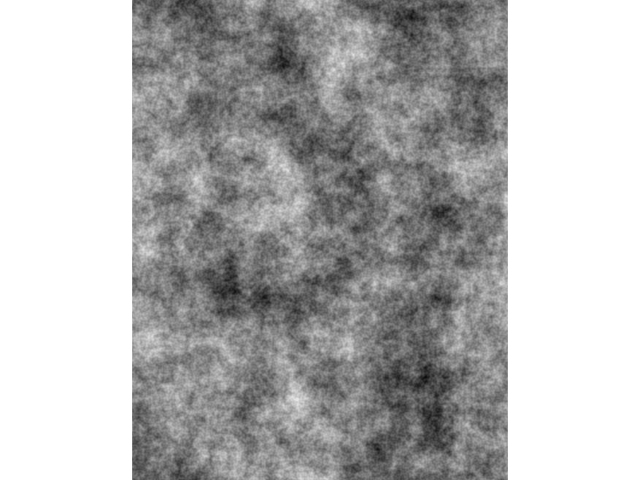
A Shadertoy shader for this texture:

```glsl
const float PANEL_HALF_WIDTH = 0.2935;  // share of the canvas width
const vec3  MARGIN_COLOR = vec3(1.0);
const float MEAN_GRAY = 0.5;
const float GRAY_SPREAD = 0.108;        // standard deviation of the clouds
const float ROUGHNESS = 0.2;            // amplitude falls as frequency^-ROUGHNESS
const float GRADIENT_NOISE_DEVIATION = 0.216;
const int   OCTAVES = 9;
const float TAU = 6.2831853;

// Integer hash giving a value in 0..1
float hash(ivec2 cell, int seed) {
    uint h = uint(cell.x) * 1597334677u ^ uint(cell.y) * 3812015801u ^ uint(seed) * 2654435769u;
    h = (h ^ (h >> 16)) * 2146121005u;
    h = (h ^ (h >> 15)) * 2221713035u;
    h ^= h >> 16;
    return float(h >> 8) / 16777216.0;
}

// Slope contribution of one lattice corner; rows wrap after one period
float corner(ivec2 cell, vec2 offset, int period) {
    cell.y = cell.y % period;
    float angle = TAU * hash(cell, period);
    return dot(vec2(cos(angle), sin(angle)), offset);
}

// Gradient noise that repeats vertically
float gradientNoise(vec2 p, int period) {
    ivec2 cell = ivec2(floor(p));
    vec2 f = fract(p);
    vec2 blend = f * f * f * (f * (f * 6.0 - 15.0) + 10.0);
    float bottom = mix(corner(cell, f, period),
                       corner(cell + ivec2(1, 0), f - vec2(1.0, 0.0), period), blend.x);
    float top = mix(corner(cell + ivec2(0, 1), f - vec2(0.0, 1.0), period),
                    corner(cell + ivec2(1, 1), f - vec2(1.0), period), blend.x);
    return mix(bottom, top, blend.y);
}

// Sum of octaves at Lucas-number frequencies, scaled to unit deviation
float clouds(vec2 p) {
    int frequency = 4;
    int nextFrequency = 7;
    float sum = 0.0;
    float power = 0.0;
    for (int i = 0; i < OCTAVES; i++) {
        float amplitude = pow(float(frequency), -ROUGHNESS);
        vec2 shift = vec2(0.37, 0.61) * float(i);
        sum += amplitude * gradientNoise(p * float(frequency) + shift, frequency);
        power += amplitude * amplitude;
        int following = frequency + nextFrequency;
        frequency = nextFrequency;
        nextFrequency = following;
    }
    return sum / (sqrt(power) * GRADIENT_NOISE_DEVIATION);
}

void mainImage(out vec4 fragColor, in vec2 fragCoord) {
    // Cloudy gray panel
    float gray = MEAN_GRAY + GRAY_SPREAD * clouds(fragCoord / iResolution.y);

    // White margins left and right, with a one-pixel smooth edge
    float edgeDistance = PANEL_HALF_WIDTH - abs(fragCoord.x / iResolution.x - 0.5);
    float panel = clamp(edgeDistance * iResolution.x + 0.5, 0.0, 1.0);

    vec3 color = mix(MARGIN_COLOR, vec3(clamp(gray, 0.0, 1.0)), panel);
    fragColor = vec4(color, 1.0);
}
```
